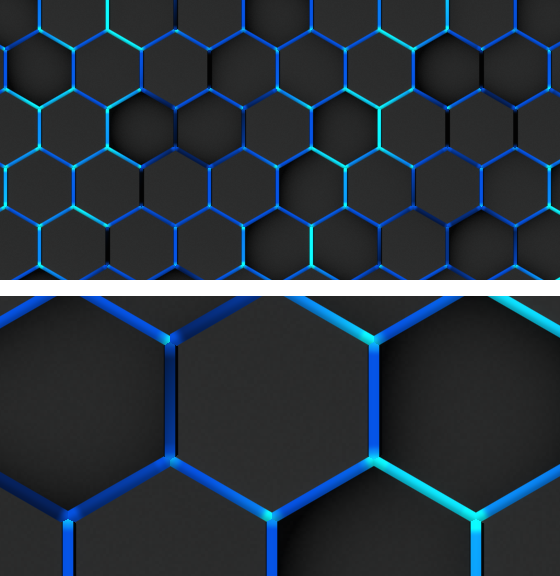
Top, the full canvas; bottom, a detail of the centre.
This pattern is drawn by a Shadertoy shader. Its source:

```glsl
// Dark hexagonal tiles set at uneven heights, with blue to cyan light in the seams.
// A staggered lattice finds the tile; a loop over its six neighbours casts
// soft shadows from taller tiles and finds the nearest seam to light.

const float PITCH = 0.2428;               // tile width, canvas height = 1
const vec2 ORIGIN = vec2(0.1406, 0.752);  // centre of one tile
const vec2 LATTICE = vec2(1.0, 1.73205);
const float HALF_SIDE = 0.28868;

float hash(vec2 p) {
    vec3 q = fract(vec3(p.xyx) * 0.1031);
    q += dot(q, q.yzx + 33.33);
    return fract((q.x + q.y) * q.z);
}

// Centre of the tile that holds p, in tile widths
vec2 tileCentre(vec2 p) {
    vec2 a = floor(p / LATTICE + 0.5) * LATTICE;
    vec2 b = (floor(p / LATTICE) + 0.5) * LATTICE;
    return distance(p, a) < distance(p, b) ? a : b;
}

// Whole-number key for a lattice position
vec2 latticeKey(vec2 p) {
    return round(p * 2.0 / LATTICE);
}

float tileHeight(vec2 centre) {
    return smoothstep(0.15, 0.6, hash(latticeKey(centre) + 17.0));
}

// Broad bands of light and dark over the canvas
float lightBand(vec2 p) {
    return 0.5 + 0.5 * cos(6.2832 * (p.x - 1.22) - 2.0 * (p.y - 0.5));
}

vec3 glowColour(float level) {
    vec3 navy = vec3(0.025, 0.13, 0.36);
    vec3 blue = vec3(0.02, 0.32, 0.88);
    vec3 azure = vec3(0.04, 0.55, 0.95);
    vec3 cyan = vec3(0.05, 0.95, 0.98);
    vec3 colour = mix(navy, blue, smoothstep(0.1, 0.4, level));
    colour = mix(colour, azure, smoothstep(0.5, 0.72, level));
    return mix(colour, cyan, smoothstep(0.68, 0.9, level));
}

float band(float dist, float halfWidth, float blur) {
    return 1.0 - smoothstep(halfWidth - blur, halfWidth + blur, dist);
}

vec3 tileColour(vec2 local, float shadow, float grain) {
    float shade = 0.172 + 0.012 * dot(local, vec2(-0.5, -0.8));
    shade *= 1.0 - min(shadow, 0.86);
    return vec3(0.985, 1.0, 1.0) * (shade + 0.008 * (grain - 0.5));
}

vec3 addSeam(vec3 colour, vec2 local, vec2 dir, float level, float blur) {
    float dist = 0.5 - dot(local, dir);
    float along = abs(dot(local, vec2(-dir.y, dir.x)));
    float upright = step(0.9, abs(dir.x));
    float dim = 1.0 - smoothstep(0.2, 0.42, level);

    // Black gap beside upright seams, wider to the right of the seam
    float gapWidth = dir.x < 0.0 ? 0.04 : 0.03;
    colour = mix(colour, vec3(0.012), upright * band(dist, gapWidth, blur));

    // Corners catch more light than the middle of a seam
    float corner = smoothstep(0.2, HALF_SIDE, along);
    vec3 light = glowColour(level + 0.3 * corner);
    float slope = dir.y > 0.0 ? dist : -dist;
    light *= 1.0 - 0.3 * (1.0 - upright) * smoothstep(-0.02, 0.03, slope);
    float lit = 1.0 - upright * dim * (1.0 - 0.7 * corner);
    float halfWidth = mix(0.026, 0.033, dim * (1.0 - upright));
    colour = mix(colour, light, lit * band(dist, halfWidth, blur));

    // Faint spill of light onto the tile
    return colour + light * 0.07 * level * lit * exp(-dist / 0.03);
}

void mainImage(out vec4 fragColor, in vec2 fragCoord) {
    vec2 canvas = fragCoord / iResolution.y;
    vec2 p = (canvas - ORIGIN) / PITCH;
    float blur = 0.8 / (iResolution.y * PITCH);
    vec2 centre = tileCentre(p);
    vec2 local = p - centre;
    float height = tileHeight(centre);

    // Shadows from taller neighbours, and the nearest seam
    float shadow = 0.0;
    float nearest = 1.0;
    vec2 seamDir = vec2(1.0, 0.0);
    for (int i = 0; i < 6; i++) {
        float angle = float(i) * 1.0471976;
        vec2 dir = vec2(cos(angle), sin(angle));
        float dist = 0.5 - dot(local, dir);
        float rise = max(tileHeight(centre + dir) - height, 0.0);
        shadow += rise * (0.62 - 0.28 * dir.x + 0.1 * dir.y) * exp(-dist / 0.14);
        if (dist < nearest) {
            nearest = dist;
            seamDir = dir;
        }
    }

    // Seam brightness: broad bands plus a random share for each seam
    float random = hash(latticeKey(2.0 * centre + seamDir) + 71.0);
    float level = 0.5 * lightBand(canvas) + 0.5 * random;

    float grain = hash(floor(canvas * 256.0));
    vec3 colour = tileColour(local, shadow, grain);
    colour = addSeam(colour, local, seamDir, level, blur);
    fragColor = vec4(clamp(colour, 0.0, 1.0), 1.0);
}
```
